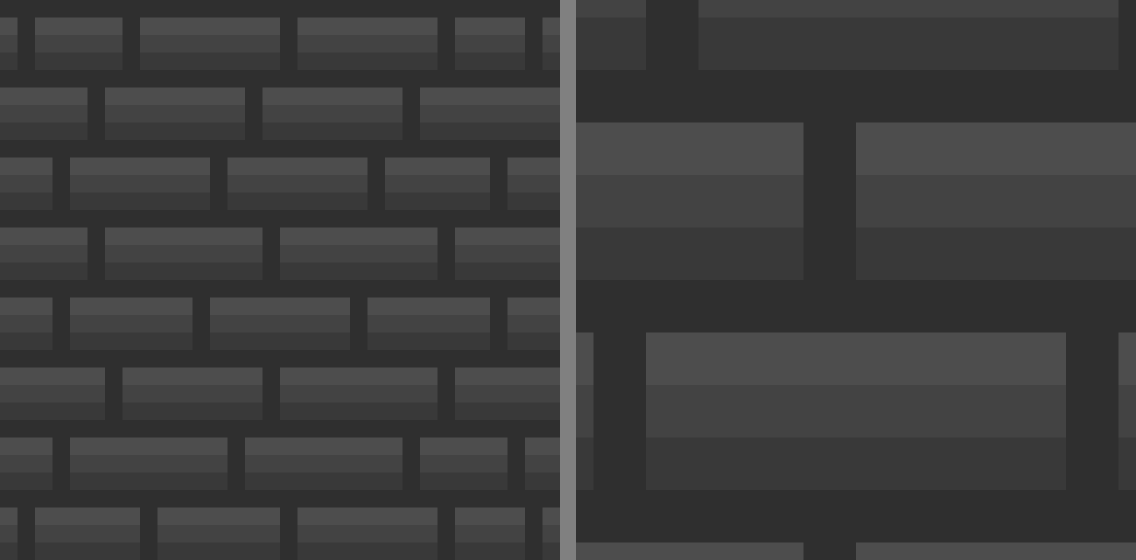
Left: the whole. Right: its middle third, enlarged.
Reproduce this texture procedurally as a WebGL 2 fragment shader.

```glsl
#version 300 es
precision highp float;
// Dark brick wall: eight courses of uneven bricks, each shaded in three bands.

uniform vec2 u_resolution;
out vec4 outColor;

// Per course, top to bottom: first joint, then the spacing to the next three.
const vec4 COURSES[8] = vec4[8](
    vec4(1, 6, 9, 9), vec4(5, 9, 9, 10), vec4(3, 9, 9, 7), vec4(5, 10, 10, 8),
    vec4(3, 8, 9, 8), vec4(6, 9, 10, 8), vec4(3, 10, 10, 6), vec4(1, 7, 8, 9));

// Antialiased step: 0 below the edge, 1 above it.
float edge(float at, float x, float pixel) {
    return clamp((x - at) / pixel + 0.5, 0.0, 1.0);
}

// Coverage of the one-unit-wide vertical joints in a course.
float jointMask(vec4 spacing, float x, float pixel) {
    float mask = 0.0;
    float left = 0.0;
    for (int i = 0; i < 5; i++) {
        left += i < 4 ? spacing[i] : 5.0;
        mask = max(mask, edge(left, x, pixel) - edge(left + 1.0, x, pixel));
    }
    return mask;
}

void main() {
    // The canvas is 32 units wide and high, with y measured from the top.
    vec2 uv = gl_FragCoord.xy / u_resolution;
    vec2 p = 32.0 * vec2(uv.x, 1.0 - uv.y);
    vec2 pixel = 32.0 / u_resolution;

    // Courses are four units high and split in the middle of the mortar.
    float course = floor((p.y - 0.5) / 4.0);
    float y = p.y - 4.0 * course;
    vec4 spacing = COURSES[clamp(int(course), 0, 7)];

    vec3 mortar = vec3(0.184);
    vec3 highlight = vec3(0.302);
    vec3 face = vec3(0.263);
    vec3 shade = vec3(0.224);

    // Bands from the lit top of the brick down to the mortar below.
    vec3 color = mix(mortar, highlight, edge(1.0, y, pixel.y));
    color = mix(color, face, edge(2.0, y, pixel.y));
    color = mix(color, shade, edge(3.0, y, pixel.y));
    color = mix(color, mortar, edge(4.0, y, pixel.y));

    color = mix(color, mortar, jointMask(spacing, p.x, pixel.x));
    outColor = vec4(color, 1.0);
}
```
